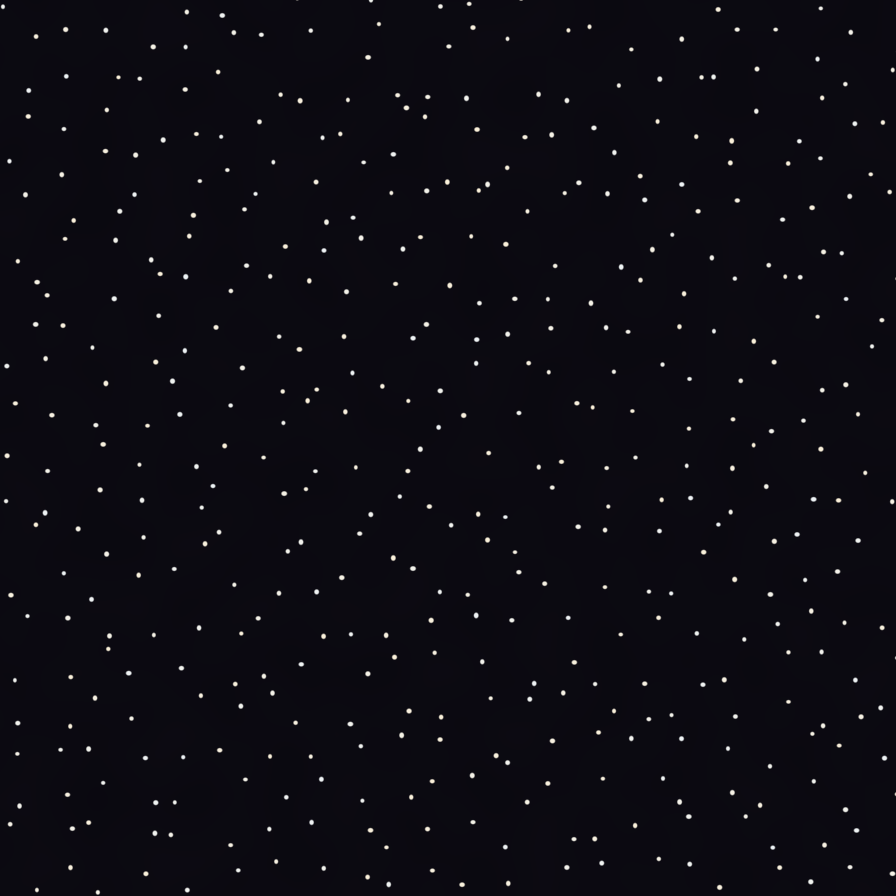
Give the GLSL for this pattern, as a Shadertoy shader.

```glsl
// Small pale dots scattered evenly over a near-black violet ground.

const vec3 GROUND = vec3(0.043, 0.037, 0.066);
const vec3 DOT_COOL = vec3(0.93, 0.95, 0.96);
const vec3 DOT_WARM = vec3(0.98, 0.94, 0.85);
const float CELLS = 21.5;          // dots along one side of the canvas
const float JITTER = 0.86;         // share of the cell a dot may roam
const float DOT_RADIUS = 0.0025;   // in canvas heights
const float RADIUS_SPREAD = 0.14;  // relative variation of size
const float STRETCH = 0.10;        // relative variation of proportions
const float EDGE = 0.0011;         // half width of the soft rim
const float GROUND_SCALE = 14.0;
const float GROUND_MOTTLE = 0.006;

// Integer hash: three values in 0..1 per cell and seed.
vec3 hash3(vec2 cell, float seed) {
    uvec3 v = uvec3(ivec3(vec3(cell, seed))) * 1664525u + 1013904223u;
    v.x += v.y * v.z; v.y += v.z * v.x; v.z += v.x * v.y;
    v ^= v >> 16u;
    v.x += v.y * v.z; v.y += v.z * v.x; v.z += v.x * v.y;
    return vec3(v >> 8u) / 16777216.0;
}

float cornerSlope(vec2 corner, vec2 offset) {
    float angle = 6.28319 * hash3(corner, 7.0).x;
    return dot(vec2(cos(angle), sin(angle)), offset);
}

float gradientNoise(vec2 p) {
    vec2 i = floor(p), f = p - i;
    vec2 u = f * f * f * (f * (f * 6.0 - 15.0) + 10.0);
    vec2 e = vec2(1.0, 0.0);
    float low = mix(cornerSlope(i, f), cornerSlope(i + e, f - e), u.x);
    float high = mix(cornerSlope(i + e.yx, f - e.yx),
                     cornerSlope(i + e.xx, f - e.xx), u.x);
    return mix(low, high, u.y);
}

// Coverage of one slightly stretched dot.
float dotMask(vec2 offset, vec3 shape, float rim) {
    float radius = DOT_RADIUS * (1.0 + RADIUS_SPREAD * (2.0 * shape.x - 1.0));
    float stretch = 1.0 + STRETCH * (2.0 * shape.y - 1.0);
    float d = length(offset * vec2(stretch, 1.0 / stretch)) - radius;
    return 1.0 - smoothstep(-rim, rim, d);
}

void mainImage(out vec4 fragColor, in vec2 fragCoord) {
    vec2 uv = fragCoord / iResolution.y;
    float rim = max(EDGE, 0.6 / iResolution.y);

    // Faintly mottled ground
    vec3 color = GROUND + GROUND_MOTTLE * gradientNoise(uv * GROUND_SCALE);

    // One jittered dot per cell; neighbours cover dots crossing a border
    vec2 home = floor(uv * CELLS);
    for (int y = -1; y <= 1; y++) {
        for (int x = -1; x <= 1; x++) {
            vec2 cell = home + vec2(x, y);
            vec3 place = hash3(cell + 8.0, 1.0);
            vec3 shape = hash3(cell + 8.0, 2.0);
            vec2 center = (cell + 0.5 + JITTER * (place.xy - 0.5)) / CELLS;
            vec3 tint = mix(DOT_COOL, DOT_WARM, shape.z);
            color = mix(color, tint, dotMask(uv - center, shape, rim));
        }
    }
    fragColor = vec4(color, 1.0);
}
```
